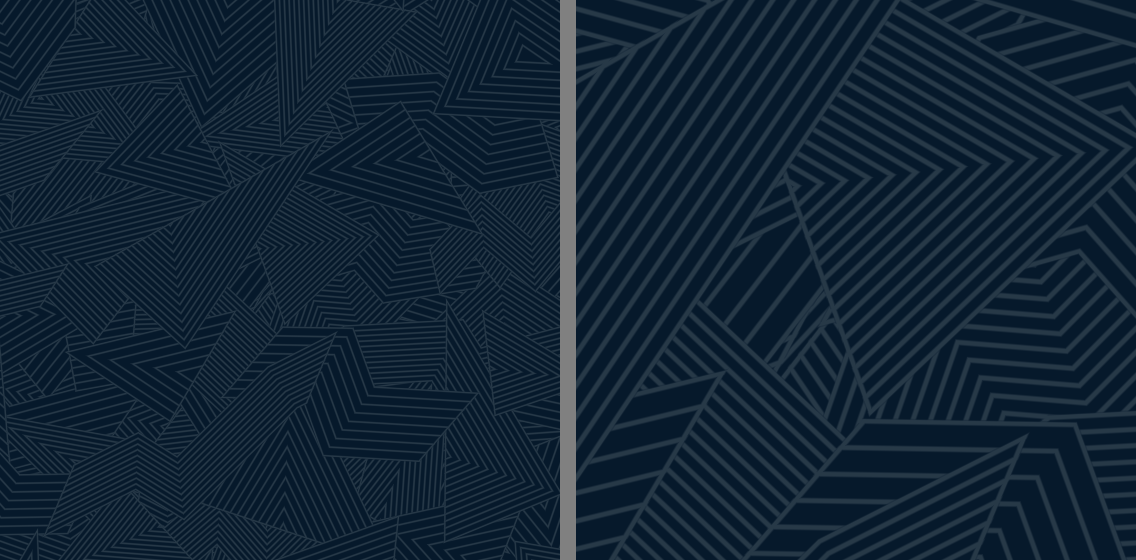
Left: the whole. Right: its middle third, enlarged.
Give the GLSL for this pattern, as a Shadertoy shader.

```glsl
// Overlapping angular patches hatched with parallel folded lines on dark navy.
// Wedges, nested triangles and zigzag ribbons are painted back to front; each
// is a combination of half planes, so offset lines keep sharp mitred corners.

vec4 hash4(float n) {
    return fract(sin(n * vec4(12.99, 78.23, 37.72, 53.14) + vec4(1.3, 4.1, 2.7, 5.9)) * 4375.85);
}

mat2 rotation(float a) {
    float c = cos(a), s = sin(a);
    return mat2(c, -s, s, c);
}

// Signed distance to a line through "origin" whose normal leans "lean" above the x axis
float halfPlane(vec2 p, vec2 origin, float lean, float side) {
    return dot(p - origin, vec2(side * cos(lean), sin(lean)));
}

// Returns x: the field whose level lines are drawn, y: signed distance to the patch
vec2 wedgePatch(vec2 p, float size, vec4 r) {
    vec2 apex = vec2(0.0, 0.17 * size);
    float right = halfPlane(p, apex, mix(0.25, 0.8, r.x), 1.0);
    float left = halfPlane(p, apex, mix(0.25, 0.8, r.y), -1.0);
    float fold = max(left, right);
    float tilt = (r.z - 0.5) * 1.1;
    float base = dot(p, vec2(sin(tilt), -cos(tilt))) - 0.12 * size;
    float body = max(fold, base);
    return vec2(r.w < 0.12 ? body : fold, body);
}

vec2 ribbonPatch(vec2 p, float size, float spacing, vec4 r) {
    vec2 apex = vec2(-0.06, 0.09) * size;
    float lean = mix(0.65, 1.25, r.x);
    float run = mix(0.07, 0.14, r.y) * size;
    vec2 valley = apex + vec2(run, -run / tan(lean));
    float right = halfPlane(p, apex, lean, 1.0);
    float left = halfPlane(p, apex, mix(0.6, 1.4, r.z), -1.0);
    float rise = halfPlane(p, valley, mix(0.7, 1.4, r.w), -1.0);
    float zigzag = max(left, min(right, rise));

    // The depth is a whole number of stripes, so the inner rim is a line too
    float depth = spacing * floor(mix(0.08, 0.17, r.w) * size / spacing);
    float band = max(zigzag, -zigzag - depth);
    float slant = (r.y - 0.5) * 0.9;
    float ends = abs(dot(p, vec2(cos(slant), sin(slant)))) - 0.18 * size;
    return vec2(zigzag, max(band, ends));
}

void mainImage(out vec4 fragColor, in vec2 fragCoord) {
    vec2 uv = fragCoord / iResolution.y;
    float blur = 0.0004 + 0.6 / iResolution.y;
    float halfWidth = 0.0015;
    float ink = 0.0;

    const int COUNT = 130;
    for (int i = 0; i < COUNT; i++) {
        float id = float(i) + 1.0;
        vec4 look = hash4(id);
        vec4 form = hash4(id + 217.0);

        // Even scatter; the early, lower patches are larger and leave no gaps
        vec2 center = fract(id * vec2(0.7549, 0.5698)) * 1.3 - 0.15;
        center += (look.xy - 0.5) * 0.06;
        float size = mix(1.7, 0.76, id / float(COUNT)) * mix(0.8, 1.2, look.z);
        float spacing = mix(0.0084, 0.0168, look.w * look.w);

        // Patches point roughly along the axes, ribbons mostly upright
        bool isWedge = fract(look.z * 9.0) < 0.55;
        float turn = floor(fract(look.x * 7.0 + look.y) * 4.0) * (isWedge ? 1.5708 : 3.1416);
        vec2 p = rotation(turn + (look.y - 0.5) * 1.1) * (uv - center);

        vec2 patchField = isWedge
            ? wedgePatch(p, size, form)
            : ribbonPatch(p, size, spacing, form);

        // Stripes follow the field, and an outline closes the patch
        float stripe = abs(fract(patchField.x / spacing + 0.5) - 0.5) * spacing;
        float nearest = min(stripe, abs(patchField.y));
        float line = 1.0 - smoothstep(-blur, blur, nearest - halfWidth);
        float cover = 1.0 - smoothstep(-blur, blur, patchField.y - halfWidth);
        ink = mix(ink, line, cover);
    }

    vec3 navy = vec3(0.024, 0.098, 0.168);
    vec3 slate = vec3(0.152, 0.222, 0.28);
    fragColor = vec4(mix(navy, slate, ink), 1.0);
}
```
